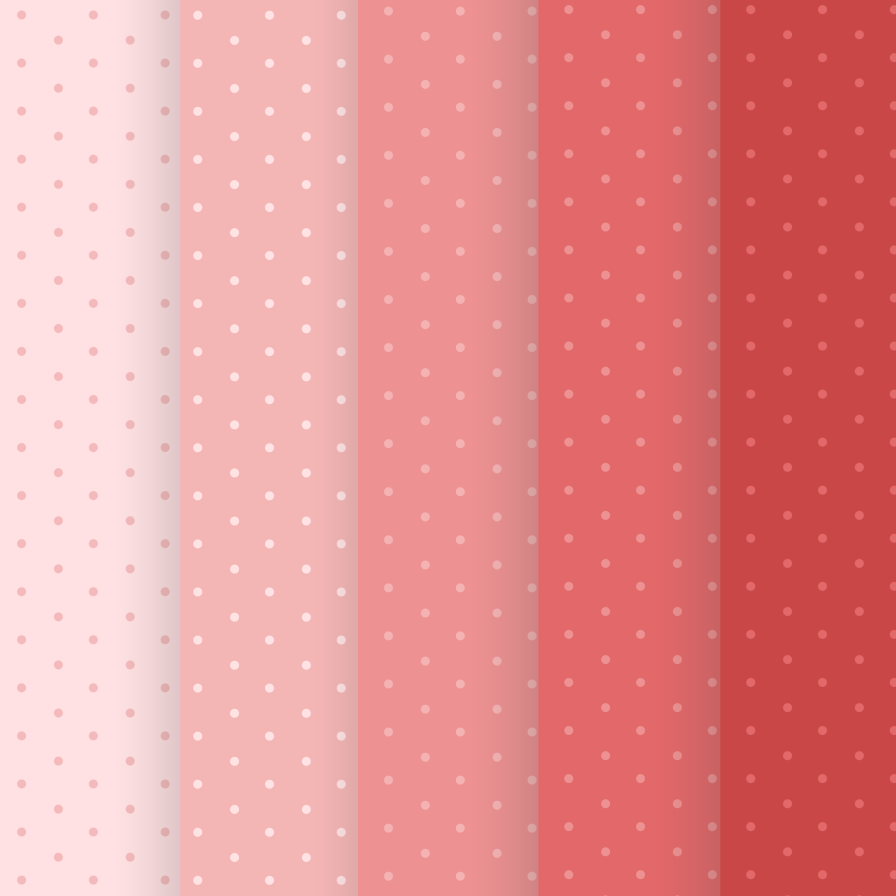
Give the GLSL for this pattern, as a WebGL 2 fragment shader.

```glsl
#version 300 es
precision highp float;
// Five overlapping paper strips, pale pink to deep red, with staggered polka dots and soft edge shadows.

uniform vec2 u_resolution;
out vec4 fragColor;

const vec2 DOT_PITCH = vec2(0.0801, 0.05364);

// Signed distance to one lattice of round dots
float dotLattice(vec2 p) {
    vec2 cell = p - DOT_PITCH * round(p / DOT_PITCH);
    return length(cell) - 0.0050;
}

void main() {
    vec2 p = gl_FragCoord.xy / u_resolution;
    p.y = 1.0 - p.y; // measure downwards
    float pixel = 1.0 / min(u_resolution.x, u_resolution.y);

    vec3 paper[5] = vec3[5](
        vec3(1.0, 0.882, 0.89), vec3(0.957, 0.71, 0.71), vec3(0.928, 0.567, 0.571),
        vec3(0.888, 0.406, 0.412), vec3(0.79, 0.28, 0.28));
    vec3 ink[5] = vec3[5](
        vec3(0.957, 0.728, 0.735), vec3(1.0, 0.89, 0.895), vec3(0.957, 0.70, 0.70),
        vec3(0.928, 0.567, 0.571), vec3(0.888, 0.406, 0.412));
    float leftEdge[6] = float[6](-0.1, 0.2012, 0.3997, 0.6009, 0.8040, 1.2);
    vec2 firstDot[5] = vec2[5](
        vec2(0.0241, 0.0167), vec2(0.2207, 0.0170), vec2(0.4336, 0.0124),
        vec2(0.6348, 0.0107), vec2(0.8379, 0.0107));
    float shadowWidth[5] = float[5](0.075, 0.052, 0.075, 0.075, 0.075);
    float shadowDepth[5] = float[5](0.18, 0.12, 0.18, 0.18, 0.0);

    vec3 color = paper[0];
    for (int i = 0; i < 5; i++) {
        // Two lattices, the second shifted by about half a pitch
        vec2 q = p - firstDot[i];
        float d = min(dotLattice(q), dotLattice(q - vec2(0.0411, 0.0281)));
        float dots = smoothstep(0.7, -0.7, d / pixel) * step(-0.02, q.x);
        vec3 strip = mix(paper[i], ink[i], dots);

        // Shadow cast by the next strip
        float shade = clamp(1.0 - (leftEdge[i + 1] - p.x) / shadowWidth[i], 0.0, 1.0);
        strip = mix(strip, vec3(0.30, 0.28, 0.28), shadowDepth[i] * pow(shade, 1.4));

        float cover = smoothstep(-0.5, 0.5, (p.x - leftEdge[i]) / pixel);
        color = mix(color, strip, cover);
    }
    fragColor = vec4(color, 1.0);
}
```
